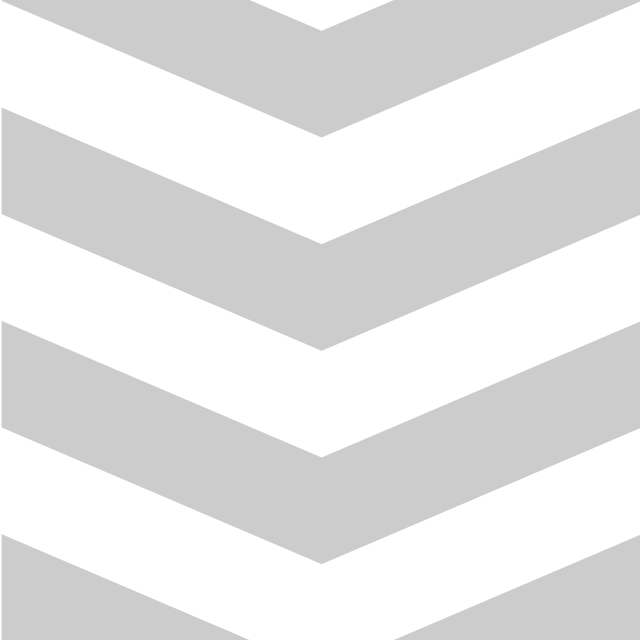
Give the GLSL for this pattern, as a WebGL 1 fragment shader.

```glsl
precision highp float;
// Broad grey chevrons pointing down on white, three repeats down and one across.

uniform vec2 u_resolution;

// Signed distance to the nearest chevron band, negative inside.
float chevronDistance(vec2 p) {
  float slope = 0.427;
  float height = p.y - slope * abs(p.x - 0.5026);
  float fromCentre = abs(fract(3.0 * (height - 0.8685) + 0.5) - 0.5) / 3.0;
  return (fromCentre - 1.0 / 12.0) / sqrt(1.0 + slope * slope);
}

// Antialiased coverage of a shape from its signed distance.
float coverage(float dist, float pixel) {
  return clamp(0.5 - dist / pixel, 0.0, 1.0);
}

void main() {
  vec2 uv = gl_FragCoord.xy / u_resolution;
  float pixel = 1.0 / min(u_resolution.x, u_resolution.y);

  float band = coverage(chevronDistance(uv), pixel);

  // Thin white margin where the bands stop at the left edge.
  band *= coverage(0.0024 - uv.x, pixel);

  gl_FragColor = vec4(mix(vec3(1.0), vec3(0.8), band), 1.0);
}
```
